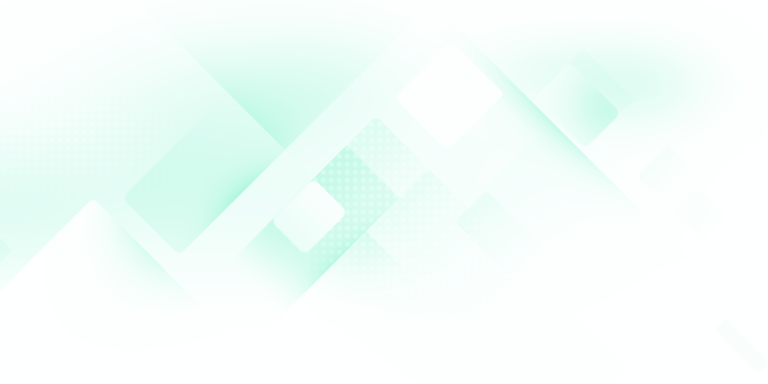
Reproduce this background procedurally as a WebGL 2 fragment shader.

```glsl
#version 300 es
precision highp float;
// Pale mint background of overlapping diagonal rounded panels, soft shadows and halftone dots.
uniform vec2 u_resolution;
out vec4 outColor;

// Soft elliptical falloff around a centre
float glow(vec2 p, vec2 centre, vec2 radius) {
    vec2 d = (p - centre) / radius;
    return exp(-dot(d, d));
}

// Smooth coverage of a rounded box given by two opposite corners
float panel(vec2 q, vec2 low, vec2 high, float corner) {
    vec2 d = abs(q - 0.5 * (low + high)) - 0.5 * (high - low) + corner;
    float dist = length(max(d, 0.0)) + min(max(d.x, d.y), 0.0) - corner;
    float soft = 1.4 / u_resolution.y;
    return 1.0 - smoothstep(-soft, soft, dist);
}

// Shadow with a sharp edge at depth zero, peaking at one place along that edge
float edgeShadow(float depth, float along, float reach, float spread) {
    return exp(-max(depth, 0.0) / reach - along * along / (spread * spread));
}

// White halftone dots on a square grid
float halftone(vec2 p) {
    vec2 cell = fract(p / 0.0208) - 0.5;
    return 1.0 - smoothstep(0.2, 0.42, length(cell));
}

void main() {
    vec2 p = gl_FragCoord.xy / u_resolution * vec2(2.0, 1.0);
    // Diagonal axes: x runs down-right, y runs up-right
    vec2 q = vec2(p.x + 1.0 - p.y, p.x - 1.0 + p.y);

    // Broad background glows
    float mint = 0.30 * glow(p, vec2(0.58, 0.63), vec2(0.36, 0.23));
    mint += 0.27 * glow(p, vec2(0.0, 0.46), vec2(0.38, 0.19));
    mint += 0.16 * glow(p, vec2(0.88, 0.78), vec2(0.22, 0.14));
    mint += 0.10 * glow(p, vec2(1.22, 0.57), vec2(0.32, 0.22));
    mint += 0.27 * glow(p, vec2(1.65, 0.78), vec2(0.18, 0.11));
    mint += 0.13 * glow(p, vec2(1.42, 0.82), vec2(0.16, 0.09));
    mint += 0.10 * panel(q, vec2(0.3, -1.0), vec2(0.685, -0.62), 0.0);

    // Upper left panel with a shaded lower edge, and the paler strip beside it
    mint += 0.30 * panel(q, vec2(0.2, 0.352), vec2(1.133, 1.2), 0.0)
          * edgeShadow(q.y - 0.352, q.x - 1.0, 0.15, 0.32);
    mint *= 1.0 - 0.35 * panel(q, vec2(1.133, 0.352), vec2(1.75, 1.05), 0.0);

    // Rounded left panel, darker toward its lower left
    mint += 0.17 * panel(q, vec2(0.833, -0.198), vec2(1.133, 0.352), 0.03)
          * (1.0 - smoothstep(-0.15, 0.35, q.y));
    mint += 0.50 * panel(q, vec2(0.6, -0.273), vec2(1.133, 0.352), 0.0)
          * edgeShadow(1.133 - q.x, q.y - 0.12, 0.055, 0.17);

    // White lower left panel, shaded along its right edge
    float leftShade = 0.38 * edgeShadow(-0.273 - q.y, q.x - 1.03, 0.08, 0.19);
    mint = mix(mint, leftShade, panel(q, vec2(0.758, -2.0), vec2(3.0, -0.273), 0.015));

    // Large pale panel left of the centre
    float lowerFade = smoothstep(0.12, 0.5, p.y);
    mint = mix(mint, 0.16 * lowerFade, panel(q, vec2(1.133, -0.273), vec2(3.0, 0.352), 0.0));

    // Dark central panel and its lighter upper neighbour
    float darkTone = mix(0.56, 0.33, smoothstep(1.28, 1.55, q.x))
                   + 0.38 * edgeShadow(1.557 - q.x, q.y - 0.2, 0.06, 0.2);
    float dark = panel(q, vec2(1.281, -0.25), vec2(1.557, 0.526), 0.0);
    mint = mix(mint, darkTone, dark * smoothstep(-0.1, 0.17, q.y));
    float light = panel(q, vec2(1.281, 0.526), vec2(1.557, 0.677), 0.025);
    mint = mix(mint, mix(0.32, 0.14, smoothstep(1.28, 1.56, q.x)), light);

    // Wide dotted panel right of the centre
    float wide = panel(q, vec2(1.557, -0.25), vec2(2.6, 0.677), 0.015);
    float wideTone = 0.24 * exp(-4.0 * max(q.x - 1.557, 0.0)) * smoothstep(0.0, 0.5, q.y);
    wideTone += 0.20 * panel(q, vec2(1.557, 0.0), vec2(2.0, 0.352), 0.0)
              * glow(q, vec2(1.557, 0.352), vec2(0.14, 0.18));
    mint = mix(mint, wideTone, wide);

    // Halftone on the central panels and the far left
    float dotted = max(max(dark, light), wide) * smoothstep(0.05, 0.3, q.y);
    dotted = max(dotted, glow(p, vec2(0.17, 0.66), vec2(0.22, 0.11)));
    mint *= 1.0 - 0.32 * dotted * halftone(p);

    // Small white rounded panel over the dark one
    float smallTone = 0.05 + 0.12 * smoothstep(0.34, 0.13, q.y);
    mint = mix(mint, smallTone, panel(q, vec2(1.281, 0.13), vec2(1.458, 0.352), 0.025));

    // Faint strip and small panel at the centre right
    mint = mix(mint, 0.09, panel(q, vec2(1.557, 0.677), vec2(1.763, 0.773), 0.0));
    mint += 0.11 * panel(q, vec2(1.763, 0.607), vec2(2.05, 0.773), 0.02)
          * exp(-7.0 * max(q.x - 1.763, 0.0));

    // Long shaded edge and white panel on the right
    mint += 0.50 * panel(q, vec2(1.0, 0.6), vec2(3.0, 1.12), 0.0)
          * edgeShadow(1.12 - q.y, q.x - 1.77, 0.05, 0.28);
    mint = mix(mint, 0.01, panel(q, vec2(1.281, 0.773), vec2(1.557, 1.068), 0.015));

    // Right rounded panel with its side strip
    mint += 0.06 * panel(q, vec2(1.646, 1.323), vec2(1.911, 1.393), 0.0);
    float rightTone = 0.07 + 0.43 * glow(q, vec2(1.87, 1.31), vec2(0.17, 0.15));
    mint = mix(mint, rightTone, panel(q, vec2(1.646, 1.135), vec2(1.911, 1.323), 0.025));

    // Barely visible panels at the far right
    mint += 0.06 * panel(q, vec2(2.117, 1.2), vec2(2.3, 1.362), 0.015)
          * (1.0 - smoothstep(2.12, 2.3, q.x));
    mint += 0.03 * panel(q, vec2(2.3, 1.2), vec2(2.46, 1.33), 0.02);
    mint += 0.05 * panel(q, vec2(2.72, 1.0), vec2(2.95, 1.06), 0.01);

    vec3 white = vec3(0.995, 1.0, 1.0);
    outColor = vec4(white - mint * vec3(0.40, 0.04, 0.16), 1.0);
}
```
